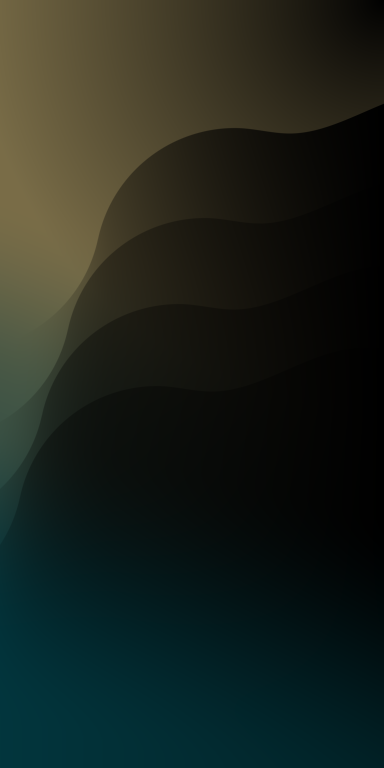
Write a Shadertoy shader that draws this background.

```glsl
#define GOLD vec3(0.475, 0.425, 0.280)
#define MOSS vec3(0.250, 0.330, 0.270)
#define TEAL vec3(0.008, 0.210, 0.240)
#define LAYERS 4
#define LAYER_ALPHA 0.34
#define BEND_RADIUS 0.3646
#define CORNER_REACH 1.07
#define HUE_TILT 0.4
#define GLOW_TILT 0.25

const vec2 FOOT_CENTER = vec2(-0.1016, 0.547);
const vec2 CREST_CENTER = vec2(0.612, 0.698);
const float JOINT_X = 0.2552;

// Signed distance to the ridge, positive below it; y points down
float ridge(vec2 p) {
    if (p.x < JOINT_X) {
        p.y = max(p.y, FOOT_CENTER.y);
        return length(p - FOOT_CENTER) - BEND_RADIUS;
    }
    if (p.x < CREST_CENTER.x) {
        p.y = min(p.y, CREST_CENTER.y);
        return BEND_RADIUS - length(p - CREST_CENTER);
    }
    float crest = CREST_CENTER.y - BEND_RADIUS;
    float dip = 0.0143 * smoothstep(CREST_CENTER.x, 0.755, p.x);
    float rise = 0.1133 * smoothstep(0.755, 1.146, p.x);
    return p.y - (crest + dip - rise);
}

// Each ridge steps down and to the left by slightly shrinking amounts
vec2 ridgeOffset(float i) {
    return vec2(-0.0833 * i + 0.0052 * i * i, 0.2396 * i - 0.0052 * i * i);
}

// Diagonal gradient, dimmed toward the upper right corner
vec3 backdrop(vec2 p) {
    float hue = p.y - HUE_TILT * p.x;
    vec3 color = mix(GOLD, MOSS, smoothstep(0.5, 1.1, hue));
    color = mix(color, TEAL, smoothstep(1.0, 1.75, hue));
    float reach = length(p - vec2(1.0, 0.0)) / CORNER_REACH;
    return color * pow(min(reach, 1.0), 0.9);
}

void mainImage(out vec4 fragColor, in vec2 fragCoord) {
    vec2 uv = fragCoord / iResolution.xy;
    vec2 p = vec2(uv.x, 2.0 * (1.0 - uv.y));
    float edge = 0.75 / iResolution.x;
    vec3 color = backdrop(p);

    // Translucent shadows, fading out at their left ends
    for (int i = 0; i < LAYERS; i++) {
        vec2 q = p - ridgeOffset(float(i));
        float cover = smoothstep(-edge, edge, ridge(q));
        float fade = smoothstep(0.03, 0.3, q.x);
        float alpha = i == 0 ? 0.1 + 0.9 * p.x : LAYER_ALPHA;
        color *= 1.0 - cover * fade * alpha;
    }

    // Teal glow rising from the bottom
    float glow = smoothstep(1.09, 1.875, p.y - GLOW_TILT * p.x);
    color = mix(color, TEAL * (1.0 - 0.35 * p.x), glow);
    fragColor = vec4(color, 1.0);
}
```
